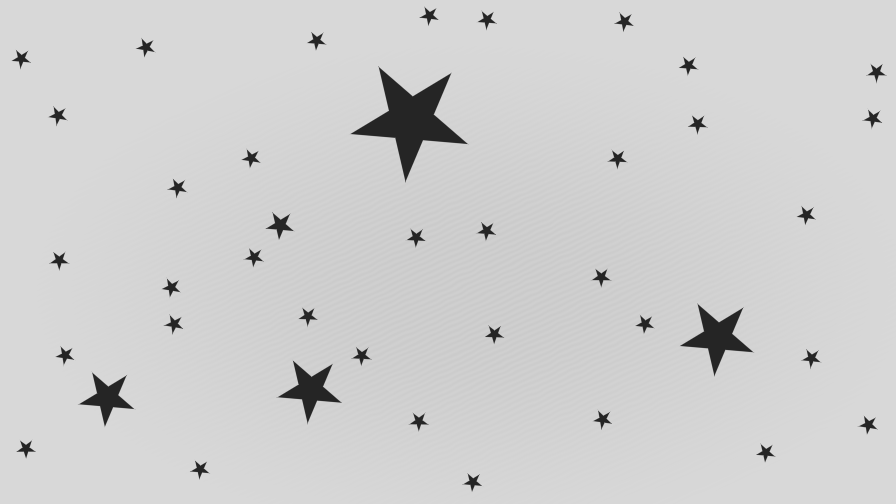
This pattern is drawn by a WebGL 2 fragment shader. Its source:

```glsl
#version 300 es
precision highp float;

uniform vec2 u_resolution;
out vec4 fragColor;

const vec3 INK = vec3(0.145);
const vec3 PAPER_CENTRE = vec3(0.803);
const vec3 PAPER_EDGE = vec3(0.848);

const float TURN = 6.2831853;
const float POINTS = 5.0;
const float NOTCH_RATIO = 0.382;
const float TILT = 0.085;

// Large stars: centre and radius, in canvas heights
const int LARGE_COUNT = 5;
const vec3 LARGE_STARS[LARGE_COUNT] = vec3[](
    vec3(0.815, 0.762, 0.123),
    vec3(1.424, 0.331, 0.077),
    vec3(0.616, 0.227, 0.067),
    vec3(0.213, 0.211, 0.058),
    vec3(0.556, 0.553, 0.029));

// Small stars: one per cell of a jittered grid
const vec2 CELL_SIZE = vec2(0.2222, 0.2);
const float SMALL_RADIUS = 0.0195;
const float CELL_MARGIN = 0.13;
const float CLEARANCE = 0.045;
const float SMALL_TILT_SPREAD = 0.2;

// Paper grain
const vec2 RIB_DIRECTION = vec2(-0.42, 0.907);
const float RIB_SPACING = 0.0105;
const float RIB_STRENGTH = 0.010;
const float RIB_WOBBLE = 2.2;
const float WOBBLE_SCALE = 45.0;

uint scramble(uint n) {
    n = n * 747796405u + 2891336453u;
    n = ((n >> ((n >> 28) + 4u)) ^ n) * 277803737u;
    return (n >> 22) ^ n;
}

float hash(vec2 cell, uint seed) {
    ivec2 c = ivec2(cell);
    uint n = scramble(uint(c.x) + scramble(uint(c.y) + scramble(seed)));
    return float(n >> 8) / 16777216.0;
}

float valueNoise(vec2 p) {
    vec2 cell = floor(p);
    vec2 f = fract(p);
    f = f * f * (3.0 - 2.0 * f);
    float low = mix(hash(cell, 7u), hash(cell + vec2(1, 0), 7u), f.x);
    float high = mix(hash(cell + vec2(0, 1), 7u), hash(cell + vec2(1, 1), 7u), f.x);
    return mix(low, high, f.y);
}

// Signed distance to the edge lines of a star with one tip down
float starDistance(vec2 p, float radius, float tilt) {
    float sector = TURN / POINTS;
    float angle = atan(p.x, -p.y) + tilt;
    angle = abs(mod(angle + 0.5 * sector, sector) - 0.5 * sector);
    vec2 folded = length(p) * vec2(cos(angle), sin(angle));
    vec2 tip = vec2(radius, 0.0);
    vec2 notch = NOTCH_RATIO * radius * vec2(cos(0.5 * sector), sin(0.5 * sector));
    vec2 edge = notch - tip;
    return dot(folded - tip, normalize(vec2(edge.y, -edge.x)));
}

float smallStarDistance(vec2 p) {
    vec2 cell = floor(p / CELL_SIZE);
    vec2 jitter = vec2(hash(cell, 1u), hash(cell, 2u));
    vec2 centre = (cell + mix(vec2(CELL_MARGIN), vec2(1.0 - CELL_MARGIN), jitter)) * CELL_SIZE;
    for (int i = 0; i < LARGE_COUNT; i++) {
        vec3 large = LARGE_STARS[i];
        if (distance(centre, large.xy) < large.z + CLEARANCE) return 1.0;
    }
    float tilt = TILT + SMALL_TILT_SPREAD * (hash(cell, 3u) - 0.5);
    return starDistance(p - centre, SMALL_RADIUS, tilt);
}

vec3 paper(vec2 p, vec2 centred) {
    float rim = smoothstep(0.15, 1.1, length(centred));
    vec3 tone = mix(PAPER_CENTRE, PAPER_EDGE, rim);

    // Fine slanted ribs that fade towards the rim
    float wobble = RIB_WOBBLE * valueNoise(p * WOBBLE_SCALE);
    float rib = sin(TURN * dot(p, RIB_DIRECTION) / RIB_SPACING + wobble);
    return tone + RIB_STRENGTH * rib * (1.0 - rim);
}

void main() {
    vec2 p = gl_FragCoord.xy / u_resolution.y;
    vec2 centred = 2.0 * gl_FragCoord.xy / u_resolution - vec2(1.05, 0.85);

    float stars = smallStarDistance(p);
    for (int i = 0; i < LARGE_COUNT; i++) {
        vec3 large = LARGE_STARS[i];
        stars = min(stars, starDistance(p - large.xy, large.z, TILT));
    }

    float softness = 0.7 / u_resolution.y;
    float ink = 1.0 - smoothstep(-softness, softness, stars);
    fragColor = vec4(mix(paper(p, centred), INK, ink), 1.0);
}
```
